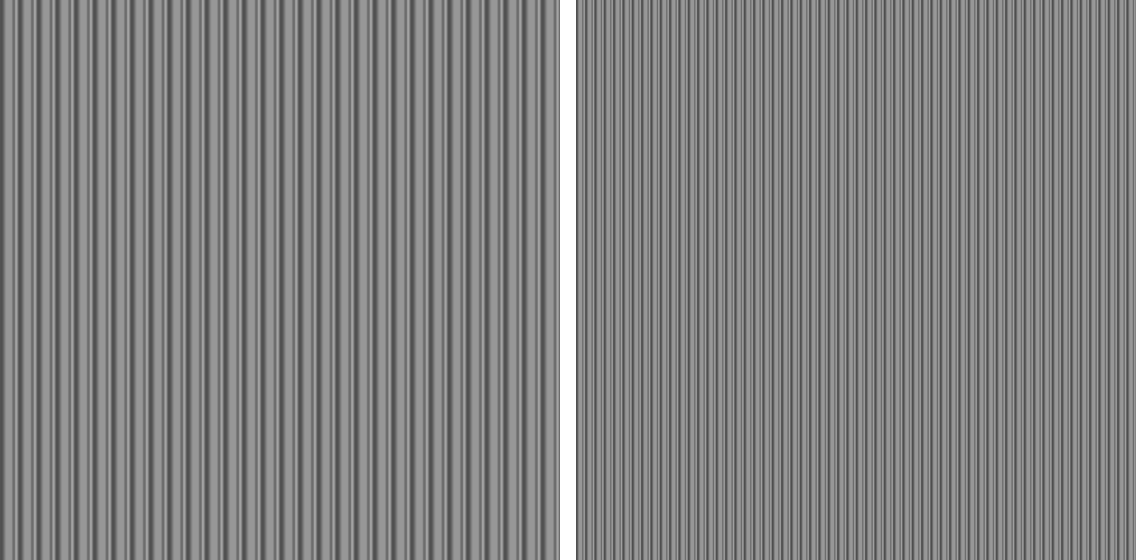
Left, the tile; right, the same tile 2 across and 2 down.
Write a three.js fragment shader that draws this texture.

```glsl
// Grey ribbed sheet: thirty identical upright ribs, constant from bottom to top.
// Each rib is a chain of soft ramps through shadow, flat plate, groove and
// bright ridge; a whole rib count makes it tile in both directions.

varying vec2 vUv;

const float RIB_COUNT = 30.0;
const float SHADOW_OFFSET = 0.06; // shadow centre, as a fraction of one rib

const vec3 SHADOW_GREY = vec3(0.315);
const vec3 PLATE_GREY = vec3(0.592);
const vec3 GROOVE_GREY = vec3(0.425);
const vec3 RIDGE_GREY = vec3(0.645);

// Position within one rib, from 0 to 1
float ribPhase(float x, float count, float offset) {
  return fract(x * count - offset);
}

// Blend smoothly from one tone to the next between two positions
vec3 rampTo(vec3 tone, vec3 nextTone, float start, float end, float phase) {
  return mix(tone, nextTone, smoothstep(start, end, phase));
}

// Cross-section of a rib; it starts and ends in shadow
vec3 ribTone(float phase) {
  vec3 tone = SHADOW_GREY;
  tone = rampTo(tone, PLATE_GREY, 0.02, 0.31, phase);
  tone = rampTo(tone, GROOVE_GREY, 0.54, 0.66, phase);
  tone = rampTo(tone, RIDGE_GREY, 0.70, 0.80, phase);
  tone = rampTo(tone, SHADOW_GREY, 0.81, 0.98, phase);
  return tone;
}

void main() {
  float phase = ribPhase(vUv.x, RIB_COUNT, SHADOW_OFFSET);
  gl_FragColor = vec4(ribTone(phase), 1.0);
}
```
